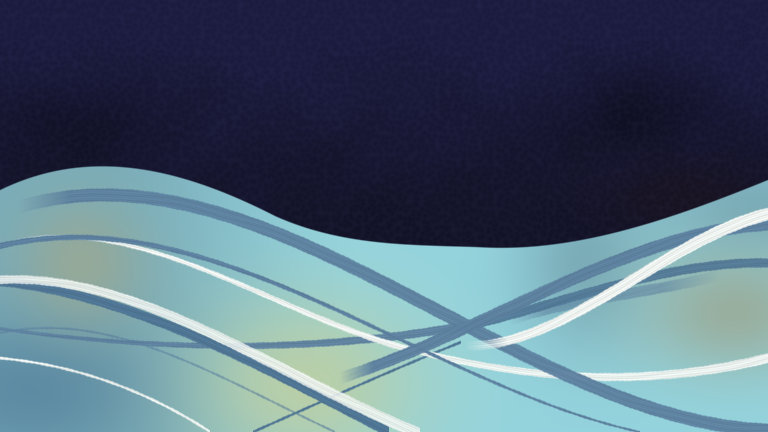
A Shadertoy shader for this background:

```glsl
// Brushed ribbons flowing over a pale, glowing wave beneath a dark paper sky.
// Every edge is a cubic through four evenly spaced heights; gaussian pools
// tint the wave, and cellular noise plus layered sines give the paper grain.

const vec2 CANVAS = vec2(16.0, 9.0);        // working units
const vec3 SKY_TOP = vec3(0.112, 0.115, 0.255);
const vec3 SKY_LOW = vec3(0.080, 0.080, 0.165);
const vec3 SKY_WARM = vec3(0.12, 0.08, 0.11);
const vec3 AQUA = vec3(0.58, 0.83, 0.87);
const vec3 TEAL = vec3(0.46, 0.65, 0.70);
const vec3 DEEP = vec3(0.35, 0.53, 0.63);
const vec3 OLIVE = vec3(0.60, 0.66, 0.58);
const vec3 LIME = vec3(0.73, 0.81, 0.65);
const vec3 SLATE = vec3(0.36, 0.50, 0.62);
const vec3 INK = vec3(0.31, 0.46, 0.58);
const vec3 CHALK = vec3(0.93, 0.95, 0.94);
const float GRAIN_SCALE = 9.0;
const float GRAIN_DEPTH = 0.035;
const float BRISTLE_DEPTH = 0.05;

vec2 hash2(vec2 cell) {
    vec3 h = fract(cell.xyx * vec3(0.1031, 0.1030, 0.0973));
    h += dot(h, h.yzx + 33.33);
    return fract((h.xx + h.yz) * h.zy);
}

// Distance to the nearest scattered point
float cellular(vec2 p) {
    vec2 cell = floor(p), f = fract(p);
    float nearest = 2.0;
    for (int j = -1; j <= 1; j++)
    for (int i = -1; i <= 1; i++) {
        vec2 o = vec2(i, j);
        nearest = min(nearest, length(o + hash2(cell + o) - f));
    }
    return nearest;
}

// Newton cubic through four heights over a span: (height, slope)
vec2 cubic(float x, vec2 span, vec4 h) {
    float k = 3.0 / (span.y - span.x), s = (x - span.x) * k;
    float d1 = h.y - h.x;
    float d2 = h.z - 2.0 * h.y + h.x;
    float d3 = h.w - 3.0 * h.z + 3.0 * h.y - h.x;
    float y = h.x + s * (d1 + (s - 1.0) * (d2 * 0.5 + (s - 2.0) * d3 / 6.0));
    float slope = d1 + (s - 0.5) * d2 + (s * s * 0.5 - s + 1.0 / 3.0) * d3;
    return vec2(y, slope * k);
}

// Signed distance across a curve, corrected for its slope
float across(vec2 p, vec2 curve) {
    return (p.y - curve.x) / sqrt(1.0 + curve.y * curve.y);
}

float waveEdge(vec2 p) {
    vec2 curve = cubic(p.x, vec2(0.0, 5.73), vec4(5.04, 5.53, 5.28, 4.50));
    if (p.x > 5.73) curve = cubic(p.x, vec2(5.73, 10.0), vec4(4.50, 4.06, 3.90, 3.85));
    if (p.x > 10.0) curve = cubic(p.x, vec2(10.0, 16.0), vec4(3.85, 3.98, 4.50, 5.25));
    return across(p, curve);
}

float pool(vec2 p, vec2 centre, vec2 radius) {
    vec2 d = (p - centre) / radius;
    return exp(-dot(d, d));
}

// Ribbon with interpolated width; dry = fade length of its head and tail
void stroke(inout vec3 col, vec2 p, vec2 span, vec4 heights, vec2 widths,
            vec3 paint, float alpha, vec2 dry) {
    if (p.x < span.x || p.x > span.y) return;
    float px = CANVAS.y / iResolution.y;
    float d = across(p, cubic(p.x, span, heights));
    float w = mix(widths.x, widths.y, (p.x - span.x) / (span.y - span.x));
    float bristle = sin(d * 95.0 + sin(p.x * 3.0)) * sin(d * 41.0 + p.x * 1.7);
    float rough = 0.006 * sin(p.x * 37.0) * sin(p.x * 23.0 + 1.0);
    vec2 ends = clamp(vec2(p.x - span.x, span.y - p.x) / max(dry, 1e-4), 0.0, 1.0);
    ends = clamp(ends + 0.4 * bristle * ends * (1.0 - ends), 0.0, 1.0);
    float body = smoothstep(px, -px, abs(d) - 0.5 * w - rough);
    col = mix(col, paint * (1.0 + BRISTLE_DEPTH * bristle), body * alpha * ends.x * ends.y);
}

vec3 sky(vec2 p) {
    float blotch = sin(p.x * 1.3 + sin(p.y * 1.7)) * sin(p.y * 1.9 + 0.6 * sin(p.x * 2.1))
                 + 0.5 * sin(p.x * 3.7 + 1.0) * sin(p.y * 2.9 + sin(p.x * 1.1));
    vec3 col = mix(SKY_LOW, SKY_TOP, smoothstep(3.8, 8.6, p.y + 0.45 * blotch));
    col *= 1.0 - 0.3 * pool(p, vec2(13.3, 6.6), vec2(1.5, 0.9))
               - 0.2 * pool(p, vec2(1.5, 6.5), vec2(1.8, 0.9));
    col = mix(col, SKY_WARM, 0.5 * pool(p, vec2(14.3, 4.9), vec2(1.6, 0.7)));
    return col + vec3(0.8, 0.8, 1.2) * GRAIN_DEPTH * (cellular(p * GRAIN_SCALE) - 0.5);
}

vec3 wave(vec2 p) {
    vec3 col = mix(AQUA, TEAL, 0.85 * smoothstep(7.8, 2.0, p.x));
    col = mix(col, TEAL, 0.85 * pool(p, vec2(12.2, 3.5), vec2(1.4, 1.8)));
    col = mix(col, TEAL, 0.85 * pool(p, vec2(15.8, 4.7), vec2(2.5, 1.2)));
    col = mix(col, DEEP, 0.9 * pool(p, vec2(0.7, 0.9), vec2(2.8, 1.6)));
    col = mix(col, OLIVE, 0.85 * pool(p, vec2(1.7, 3.5), vec2(1.3, 1.3)));
    col = mix(col, OLIVE, 0.85 * pool(p, vec2(15.3, 2.5), vec2(2.0, 1.3)));
    return mix(col, LIME, 0.95 * pool(p, vec2(6.4, 1.0), vec2(2.4, 1.8)));
}

void mainImage(out vec4 fragColor, in vec2 fragCoord) {
    vec2 p = fragCoord / iResolution.xy * CANVAS;
    float px = CANVAS.y / iResolution.y;
    vec3 col = wave(p);
    vec2 wet = vec2(0.0);
    // Fine lines and the rising ribbons behind
    stroke(col, p, vec2(0.0, 6.98), vec4(2.06, 2.00, 1.13, 0.0), vec2(0.04), SLATE, 0.65, wet);
    stroke(col, p, vec2(0.0, 4.38), vec4(1.54, 1.29, 0.79, 0.0), vec2(0.05), CHALK, 1.0, wet);
    stroke(col, p, vec2(5.27, 9.6), vec4(0.0, 0.64, 1.27, 1.87), vec2(0.05), INK, 1.0, wet);
    stroke(col, p, vec2(10.6, 15.0), vec4(2.33, 2.70, 2.96, 3.27), vec2(0.22), SLATE, 0.55, vec2(0.8, 1.2));
    stroke(col, p, vec2(0.0, 10.0), vec4(2.15, 1.83, 1.85, 2.27), vec2(0.06, 0.19), SLATE, 0.95, wet);
    stroke(col, p, vec2(10.0, 16.0), vec4(2.27, 2.83, 3.33, 3.52), vec2(0.19), INK, 0.9, wet);
    // Falling ribbons
    stroke(col, p, vec2(0.2, 8.75), vec4(3.96, 3.79, 2.69, 1.67), vec2(0.06, 0.13), CHALK, 1.0, vec2(0.8, 0.0));
    stroke(col, p, vec2(8.75, 16.0), vec4(1.67, 1.23, 1.17, 1.54), vec2(0.12, 0.20), CHALK, 0.95, wet);
    stroke(col, p, vec2(0.0, 13.33), vec4(3.875, 3.56, 1.67, 0.0), vec2(0.12, 0.04), SLATE, 1.0, wet);
    stroke(col, p, vec2(0.0, 8.1), vec4(3.14, 2.52, 1.38, 0.0), vec2(0.20), INK, 1.0, wet);
    stroke(col, p, vec2(0.0, 8.75), vec4(3.17, 2.67, 1.35, -0.04), vec2(0.17, 0.23), CHALK, 0.87, wet);
    // Broad crossing ribbons in front
    stroke(col, p, vec2(0.37, 16.0), vec4(4.68, 4.21, 1.67, 0.04), vec2(0.27), SLATE, 0.95, vec2(1.1, 0.0));
    stroke(col, p, vec2(7.08, 16.0), vec4(1.12, 2.33, 3.63, 4.33), vec2(0.23, 0.27), SLATE, 0.97, vec2(0.7, 0.0));
    stroke(col, p, vec2(9.69, 16.0), vec4(1.79, 2.38, 3.60, 4.54), vec2(0.18, 0.26), CHALK, 1.0, vec2(0.9, 0.0));
    col = mix(col, sky(p), smoothstep(-px, px, waveEdge(p)));
    fragColor = vec4(col, 1.0);
}
```
